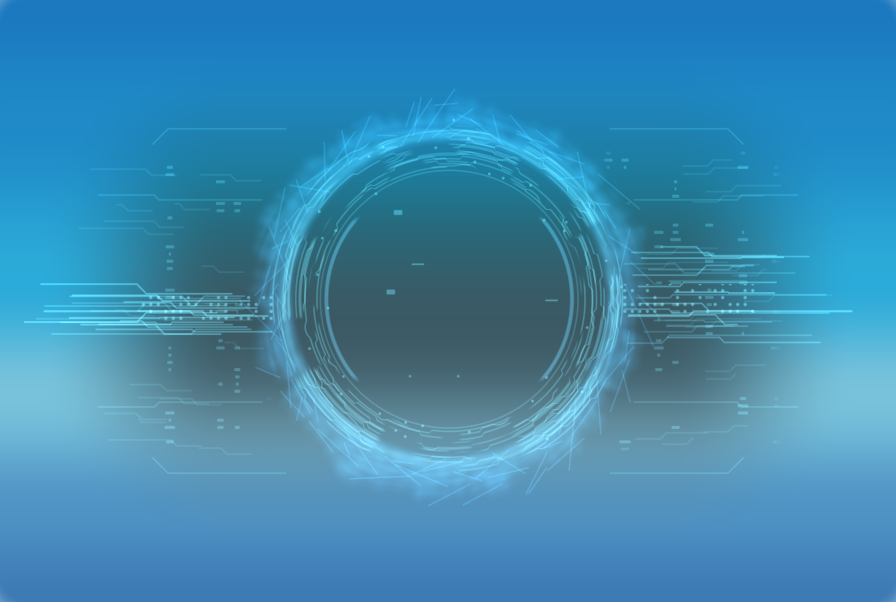
This background is drawn by a WebGL 2 fragment shader. Its source:

```glsl
#version 300 es
precision highp float;
uniform vec2 u_resolution;
out vec4 fragColor;
const float TAU = 6.28319;
const vec3 CYAN = vec3(0.30, 0.78, 0.90);
const vec3 BLUE = vec3(0.14, 0.52, 0.86);

float hash(float n) { return fract(sin(n * 127.1 + 3.7) * 43758.5); }
float hash2(vec2 p) { return hash(dot(p, vec2(1.0, 57.31))); }

// Gradient noise, about -0.7 to 0.7
float corner(vec2 cell, vec2 offset) {
  float a = TAU * hash2(cell);
  return dot(vec2(cos(a), sin(a)), offset);
}
float noise(vec2 p) {
  vec2 i = floor(p), f = fract(p), u = f * f * (3.0 - 2.0 * f), e = vec2(1.0, 0.0);
  return mix(mix(corner(i, f), corner(i + e, f - e), u.x),
             mix(corner(i + e.yx, f - e.yx), corner(i + 1.0, f - 1.0), u.x), u.y);
}

// Coverage of a stroke with half width w
float stroke(float d, float w, float px) {
  return (1.0 - smoothstep(max(w - px, 0.0), w + px, d)) * min(1.0, 2.0 * w / px);
}
float segment(vec2 p, vec2 a, vec2 b) {
  vec2 v = b - a;
  return length(p - a - v * clamp(dot(p - a, v) / dot(v, v), 0.0, 1.0));
}
float box(vec2 p, vec2 halfSize) { return length(max(abs(p) - halfSize, 0.0)); }

// Horizontal wire with one diagonal step
float wire(vec2 p, vec2 start, float len, float bend, float rise) {
  float x = p.x - start.x;
  float y = start.y + sign(rise) * clamp(x - bend, 0.0, abs(rise));
  float slope = step(bend, x) * step(x, bend + abs(rise));
  return length(vec2(max(max(-x, x - len), 0.0), (p.y - y) * mix(1.0, 0.707, slope)));
}

vec3 backdrop(vec2 p, float y) {
  vec3 sky = mix(vec3(0.24, 0.48, 0.71), vec3(0.31, 0.58, 0.77), smoothstep(0.0, 0.17, y));
  sky = mix(sky, vec3(0.47, 0.76, 0.86), smoothstep(0.15, 0.34, y));
  sky = mix(sky, vec3(0.17, 0.67, 0.85), smoothstep(0.35, 0.53, y));
  sky = mix(sky, vec3(0.12, 0.54, 0.78), smoothstep(0.53, 0.80, y));
  sky = mix(sky, vec3(0.11, 0.47, 0.75), smoothstep(0.80, 1.0, y));
  vec3 dark = mix(vec3(0.40, 0.54, 0.60), vec3(0.23, 0.35, 0.39), smoothstep(0.20, 0.47, y));
  dark = mix(dark, vec3(0.11, 0.45, 0.54), smoothstep(0.46, 0.74, y));
  float shade = 1.0 - smoothstep(0.0, 0.32, box(p, vec2(0.36, 0.10)));
  return mix(sky, dark, shade);
}

// Woven glow, concentric strands and a mesh of chords
vec3 portal(vec2 p, float px) {
  float r = length(p);
  vec2 dir = p / max(r, 0.001);
  float ragged = r + 0.035 * noise(dir * 5.0) + 0.015 * noise(dir * 16.0);
  float band = smoothstep(0.253, 0.276, r) * (1.0 - smoothstep(0.288, 0.338, ragged));
  float fibre = 0.55 + 0.5 * noise(dir * 5.0 + r * 75.0) + 0.45 * noise(p * 45.0);
  float sides = 0.72 + 0.28 * dir.x * dir.x;
  vec3 light = BLUE * band * sides * (0.15 + 0.55 * clamp(fibre, 0.0, 1.0));
  light += CYAN * 0.16 * exp(-pow((r - 0.273) / 0.008, 2.0));
  for (int i = 0; i < 20; i++) {
    float k = float(i), radius = 0.217 + 0.0036 * k + 0.003 * hash(k);
    float jog = 0.005 * smoothstep(-0.04, 0.04, noise(dir * 3.5 + k * 9.0));
    float gate = smoothstep(-0.03, 0.06, noise(dir * 2.2 + k * 17.0));
    light += CYAN * 0.30 * sides * gate * stroke(abs(r - radius - jog), 0.0009, px);
  }
  for (int i = 0; i < 90; i++) {
    float k = float(i), t = TAU * (k + hash(k)) / 90.0, u = t + 0.06 + 0.24 * hash(k + 80.0);
    vec2 from = (0.265 + 0.085 * hash(k + 160.0)) * vec2(cos(t), sin(t));
    vec2 to = (0.265 + 0.06 * hash(k + 240.0)) * vec2(cos(u), sin(u));
    light += BLUE * 0.24 * stroke(segment(p, from, to), 0.0008, px);
    float dot = stroke(length(p - from * mix(0.72, 0.86, hash(k + 320.0))), 0.002, px);
    light += CYAN * 0.5 * step(0.55, hash(k + 400.0)) * dot;
  }
  float sideArc = 1.0 - smoothstep(0.125, 0.14, abs(p.y));
  light += vec3(0.10, 0.27, 0.38) * sideArc * stroke(abs(r - 0.204), 0.003, px);
  return light + CYAN * 0.2 * stroke(abs(r - 0.214), 0.0008, px);
}

// Side buses, connector dots, framing lines and data ticks
vec3 circuits(vec2 p, float px) {
  float right = step(0.0, p.x), sum = 0.0;
  vec2 m = abs(p), q = vec2(m.x, p.y);
  for (int i = 0; i < 18; i++) {
    float k = float(i), seed = k + 40.0 * right;
    float y = mix(mix(-0.055, 0.012, k / 17.0), mix(-0.07, 0.09, k / 17.0), right);
    float d = wire(q, vec2(0.29 + 0.1 * hash(seed), y), 0.12 + 0.25 * hash(seed + 3.0),
                   0.05 + 0.12 * hash(seed + 6.0), (hash(seed + 9.0) - 0.5) * 0.035);
    sum += (0.15 + 0.35 * hash(seed + 12.0)) * stroke(d, 0.001, px);
    // Stray wires above and below the bus
    vec2 stray = vec2(0.30 + 0.2 * hash(seed + 15.0), 0.5 * hash(seed + 18.0) - 0.27);
    sum += 0.10 * stroke(wire(q, stray, 0.04 + 0.12 * hash(seed + 21.0), 0.04, 0.01), 0.001, px);
  }
  sum += 0.5 * stroke(wire(q, vec2(0.30, -0.025), 0.37, 0.10, 0.008), 0.0014, px);
  vec2 pitch = vec2(0.0125, 0.0115), cell = floor(q / pitch);
  float area = 1.0 - step(0.001, box(q - vec2(0.40, 0.016 * right - 0.012), vec2(0.11, 0.023)));
  float pin = stroke(length((fract(q / pitch) - 0.5) * pitch), 0.0025, px);
  sum += 0.55 * step(0.42, hash2(cell + 50.0 * right)) * area * pin;
  float frame = min(segment(m, vec2(0.27, 0.286), vec2(0.465, 0.286)),
                    segment(m, vec2(0.465, 0.286), vec2(0.49, 0.261)));
  frame = min(frame, wire(m, vec2(0.31, 0.168), 0.27, 0.17, 0.008));
  sum += 0.16 * stroke(frame, 0.001, px);
  // Sparse columns of ticks
  vec2 grid = vec2(0.028, 0.012), id = floor(p / grid);
  float column = step(0.55, hash(id.x)) * step(0.1, noise(id * 0.37)) * step(0.3, hash2(id));
  float zone = smoothstep(0.33, 0.36, length(p)) * (1.0 - smoothstep(0.23, 0.26, m.y));
  zone *= 1.0 - smoothstep(0.52, 0.56, m.x);
  float tick = box((fract(p / grid) - 0.5) * grid, vec2(0.008 * hash2(id + 7.0), 0.001));
  return CYAN * (sum + 0.25 * column * zone * stroke(tick, 0.0012, px));
}

// Small floating marks within the opening
vec3 marks(vec2 p, float px) {
  float sum = 0.0;
  for (int i = 0; i < 2; i++) {
    float k = float(i);
    sum += stroke(box(p - vec2(-0.052 + 0.222 * k, 0.058 - 0.06 * k), vec2(0.009, 0.0)), 0.001, px);
    sum += stroke(box(p - vec2(-0.097 + 0.012 * k, 0.012 + 0.132 * k), vec2(0.005, 0.002)), 0.002, px);
    sum += stroke(length(p - vec2(-0.065 + 0.08 * k, -0.128)), 0.002, px);
  }
  return CYAN * 0.4 * sum;
}

void main() {
  float px = 1.0 / u_resolution.y;
  vec2 halfSize = 0.5 * u_resolution * px, p = gl_FragCoord.xy * px - halfSize;
  vec2 centered = p - vec2(0.002, 0.003);
  vec3 color = backdrop(p, p.y + 0.5);
  vec3 light = portal(centered, px) + circuits(p, px) + marks(centered, px);
  color += (1.0 - exp(-1.15 * light)) * (1.0 - 0.6 * color);
  // Pale rounded corners
  float edge = smoothstep(0.048, 0.085, box(p, halfSize - 0.05));
  fragColor = vec4(mix(color, vec3(0.65, 0.78, 0.88), 0.6 * edge), 1.0);
}
```
